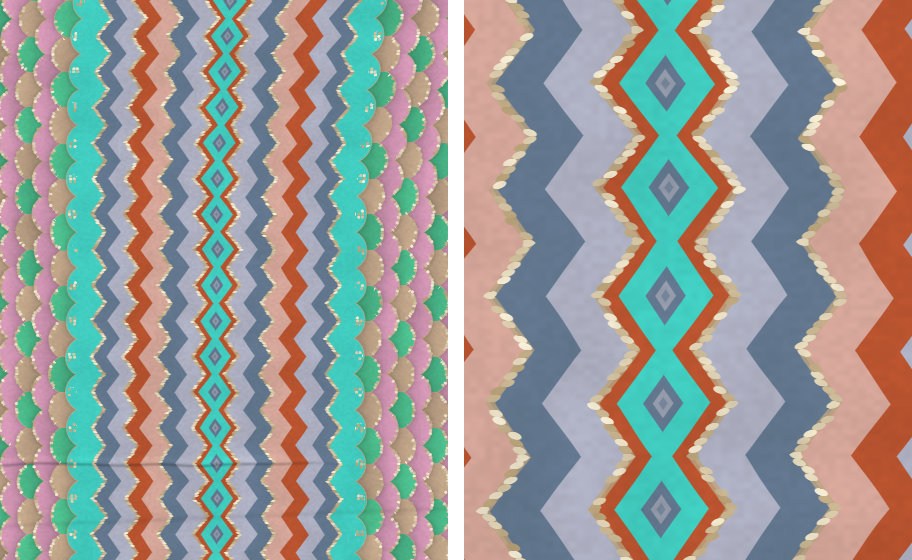
Left: the whole. Right: its middle third, enlarged.
Reproduce this pattern procedurally as a Shadertoy shader.

```glsl
float hash(vec2 p) {
    vec3 q = fract(p.xyx * vec3(0.1031, 0.1030, 0.0973));
    q += dot(q, q.yzx + 33.33);
    return fract((q.x + q.y) * q.z);
}

float noise(vec2 p) {
    vec2 i = floor(p), f = fract(p);
    f = f * f * (3.0 - 2.0 * f);
    return mix(mix(hash(i), hash(i + vec2(1, 0)), f.x),
               mix(hash(i + vec2(0, 1)), hash(i + vec2(1, 1)), f.x), f.y);
}

// Coverage of a region where the signed distance is positive
float cover(float dist, float soft) {
    return smoothstep(-soft, soft, dist);
}

// Row of sequins: across is the offset from the thread, along runs beside it
vec3 sequins(vec3 col, float across, float along, float seed, float amount, float soft) {
    vec2 cell = vec2(floor(along / 0.085), seed);
    float h = hash(cell + 17.0);
    float y = (fract(along / 0.085) - 0.5) * 0.085;
    float disc = length(vec2(across + (h - 0.5) * 0.05, y)) - 0.046;
    vec3 tint = mix(vec3(0.70, 0.61, 0.45), vec3(0.95, 0.92, 0.83), hash(cell + 5.3));
    return mix(col, tint, cover(-disc, soft) * step(hash(cell + 41.0), amount));
}

// Overlapping scallops, painted from the outer column inwards
vec3 scales(float d, float v, float side, float soft) {
    vec3 col = vec3(0.68, 0.58, 0.47);
    for (int k = 8; k >= 0; k--) {
        float fk = float(k);
        float row = v + 0.5 * (1.0 - mod(fk, 2.0));
        float id = floor(row);
        vec2 q = vec2(d - (3.63 + 0.47 * fk), fract(row) - 0.5);
        float inside = 0.574 - length(vec2(max(q.x, 0.0), q.y));
        float h = hash(vec2(id + 60.0, fk * 7.0 + side * 3.0 + 9.0));
        float green = mod(id + floor(fk * 0.5), 2.0);
        vec3 tint = green < 0.5 ? vec3(0.27, 0.67, 0.50) : vec3(0.69, 0.59, 0.49);
        if (k % 2 == 0) tint = vec3(0.76, 0.54, 0.65);
        tint *= 0.94 + 0.10 * h + 0.10 * smoothstep(-0.1, 0.5, q.x);
        if (k == 0) tint = vec3(0.25, 0.79, 0.74);

        col *= 1.0 - 0.16 * exp(-max(-inside, 0.0) * 14.0);
        col = mix(col, tint, cover(inside, soft));

        // Thread and sequins along the rim
        float rim = abs(inside) - 0.012;
        float arc = atan(q.y, max(q.x, 0.001)) * 0.574;
        col = mix(col, vec3(0.79, 0.68, 0.54), 0.75 * cover(-rim, soft));
        if (k > 0) {
            float amount = 0.72 * (1.0 - smoothstep(0.35, 0.6, abs(arc + 0.1 * (h - 0.5))));
            col = sequins(col, inside - 0.025, arc + 2.0, id * 3.0 + fk * 31.0 + side + 80.0, amount, soft);
        } else {
            // Small cluster near each scallop tip
            vec2 spot = vec2(q.x - 0.40, q.y);
            float cluster = step(length(spot), 0.14);
            float column = floor(spot.x / 0.11);
            float across = (fract(spot.x / 0.11) - 0.5) * 0.11;
            col = sequins(col, across, spot.y + 2.0, id * 5.0 + column + side + 90.0, 0.65 * cluster, soft);
        }
    }
    return col;
}

// Nested chevron bands, painted from the outer edge inwards
vec3 chevrons(vec3 col, float d, float f, float v, float side, float soft) {
    vec3 slate = vec3(0.38, 0.46, 0.55), lavender = vec3(0.67, 0.68, 0.75);
    vec3 rust = vec3(0.71, 0.32, 0.18), blush = vec3(0.82, 0.64, 0.59);
    vec3 aqua = vec3(0.25, 0.79, 0.74);
    float edges[8] = float[8](3.30, 2.87, 2.40, 1.97, 1.455, 0.96, 0.46, 0.27);
    vec3 bands[8] = vec3[8](slate, lavender, rust, blush, slate, lavender, rust, aqua);
    float zigzag = 0.18 * (1.0 - 4.0 * abs(f));
    for (int i = 0; i < 8; i++) {
        float fi = float(i);
        float wobble = 0.035 * (noise(vec2(v * 2.5, fi * 9.0 + side * 4.0 + 20.0)) - 0.5);
        float dist = (edges[i] + zigzag + wobble - d) * 0.81;
        col = mix(col, bands[i], cover(dist, soft));
        bool sewn = i == 0 || i == 4 || i == 6 || (i == 2 && side < 0.0);
        if (sewn) {
            col = mix(col, vec3(0.72, 0.63, 0.49), 0.8 * cover(0.035 - abs(dist), soft));
            col = sequins(col, dist, v * 1.23, fi * 13.0 + side + 7.0, 0.85, soft);
        }
    }

    // Diamonds down the centre
    float diamond = (1.0 - d / 0.19 - abs(f) / 0.27) * 0.155;
    col = mix(col, slate, cover(diamond, soft));
    col = mix(col, vec3(0.57, 0.60, 0.66), cover(diamond - 0.075, soft));
    return mix(col, slate, 0.6 * cover(diamond - 0.12, soft));
}

void mainImage(out vec4 fragColor, in vec2 fragCoord) {
    // One unit is one vertical repeat
    vec2 p = fragCoord / iResolution.y * 15.74;
    float soft = 0.75 * 15.74 / iResolution.y;

    // Cloth drifts and widens towards the top
    float centre = 6.07 + 0.062 * max(p.y - 9.8, 0.0) + 0.03 * sin(p.y * 0.9);
    centre += 0.04 * (noise(p * 0.8) - 0.5);
    float side = p.x < centre ? -1.0 : 1.0;
    float d = abs(p.x - centre) / (1.0 + 0.05 * smoothstep(8.0, 16.0, p.y));
    float v = p.y - 0.717 + 0.05 * (noise(p * 0.7 + 30.0) - 0.5);
    float f = fract(v + 0.5) - 0.5;

    vec3 col = scales(d, v, side, soft);
    col = chevrons(col, d, f, v, side, soft);

    // Weave, uneven dye and creases
    col *= 0.95 + 0.06 * noise(p * 1.7) + 0.05 * noise(p * vec2(14.0, 18.0));
    float fold = p.y - 2.68 - 0.12 * (noise(vec2(p.x * 0.9, 3.0)) - 0.5);
    float reach = 1.0 - smoothstep(7.0, 10.5, p.x);
    col *= 1.0 - 0.20 * reach * exp(-fold * fold * 500.0);
    col *= 1.0 + 0.05 * reach * exp(-pow(fold - 0.14, 2.0) * 90.0);
    col *= 1.0 - 0.06 * exp(-pow(p.y - 0.95 - 0.04 * p.x, 2.0) * 200.0);
    fragColor = vec4(clamp(col, 0.0, 1.0), 1.0);
}
```
